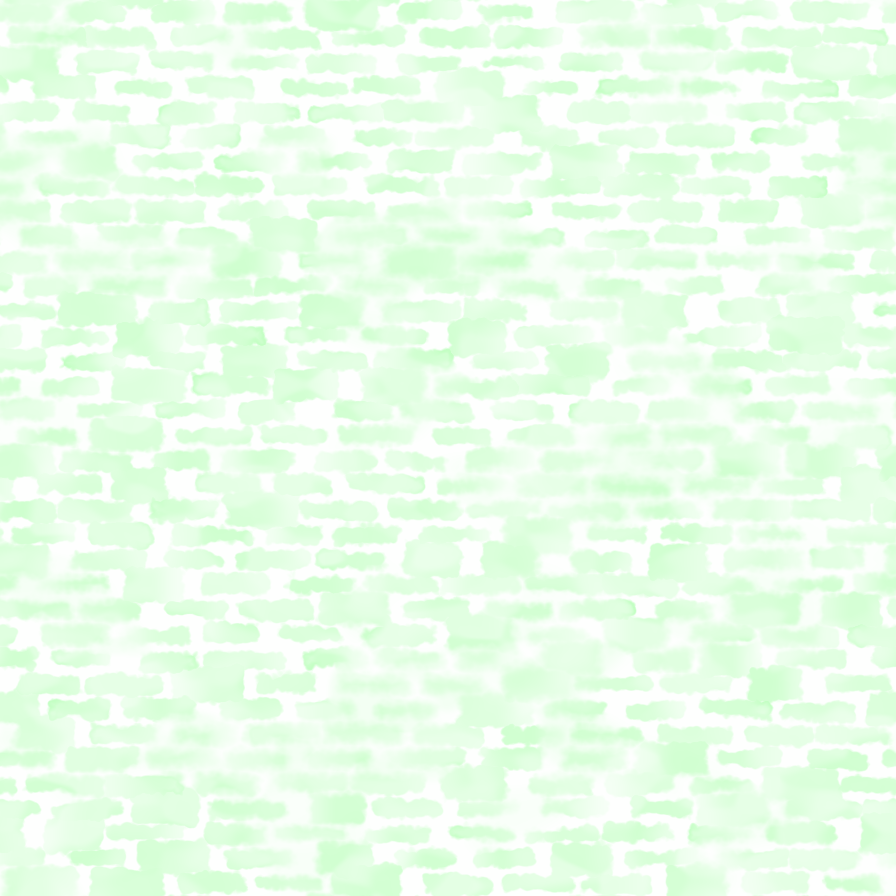
Write a Shadertoy shader that draws this pattern.

```glsl
// Pale green watercolour brick dabs in staggered rows on white paper
#define GRID vec2(11.0, 36.0)
#define PAPER vec3(0.995, 1.0, 0.995)
#define INK vec3(0.815, 1.0, 0.815)
#define HALF_LENGTH vec2(0.34, 0.49)
#define HALF_HEIGHT vec2(0.29, 0.43)
#define TALL_CHANCE 0.13
#define CORNER 0.24
#define RAGGED 0.24
#define SOFTNESS vec2(0.07, 0.34)
#define TONE vec2(0.62, 0.90)
#define BLEED 0.24

vec2 hash2(vec2 p) {
    vec3 a = fract(p.xyx * vec3(0.1031, 0.1030, 0.0973));
    a += dot(a, a.yzx + 33.33);
    return fract((a.xx + a.yz) * a.zy);
}

// Tiling cellular noise: x = nearest distance, y = smoothly blended cell value
vec2 cellNoise(vec2 uv, vec2 count) {
    vec2 p = uv * count;
    vec2 id = floor(p);
    float nearest = 4.0, total = 0.0, weights = 0.0;
    for (int j = -1; j <= 1; j++)
    for (int i = -1; i <= 1; i++) {
        vec2 cell = id + vec2(i, j);
        vec2 wrapped = mod(cell, count);
        vec2 delta = cell + hash2(wrapped + 7.0) - p;
        float d2 = dot(delta, delta);
        float w = exp(-5.0 * d2);
        nearest = min(nearest, d2);
        total += w * hash2(wrapped + 91.0).x;
        weights += w;
    }
    return vec2(sqrt(nearest), total / weights);
}

float roundedBox(vec2 p, vec2 halfSize, float radius) {
    vec2 q = abs(p) - halfSize + radius;
    return length(max(q, 0.0)) + min(max(q.x, q.y), 0.0) - radius;
}

// Ink left by one dab; p is measured from its cell centre in row heights
float dabInk(vec2 p, vec2 id, float cellLength, float rag, float soft) {
    vec2 size = hash2(id + 13.0);
    vec2 shift = hash2(id + 37.0) - 0.5;
    vec2 shade = hash2(id + 59.0);
    vec2 kind = hash2(id + 83.0);

    p -= shift * vec2(0.16 * cellLength, 0.14);
    p.y += (kind.y - 0.5) * 0.08 * p.x;
    vec2 halfSize = vec2(mix(HALF_LENGTH.x, HALF_LENGTH.y, size.x) * cellLength,
                         mix(HALF_HEIGHT.x, HALF_HEIGHT.y, size.y));
    if (kind.x < TALL_CHANCE) halfSize.y = 0.72;

    float d = roundedBox(p, halfSize, CORNER) + rag;
    float along = p.x / halfSize.x * (shade.y < 0.5 ? -1.0 : 1.0);
    float tone = mix(TONE.x, TONE.y, shade.x);

    // One end runs dry, and a few dabs pool darker at the other
    tone *= mix(1.0, mix(0.35, 1.0, kind.y), smoothstep(-0.1, 1.0, along));
    float rim = smoothstep(-0.30, -0.05, d) * smoothstep(0.3, 0.9, -along);
    tone += 0.35 * rim * step(0.86, kind.x);
    return tone * smoothstep(soft, -soft, d);
}

void mainImage(out vec4 fragColor, in vec2 fragCoord) {
    vec2 uv = fragCoord / iResolution.xy;
    float cellLength = GRID.y / GRID.x;

    // Wash patches and scalloped edge noise
    vec2 broad = cellNoise(uv, vec2(11.0, 15.0));
    vec2 patches = cellNoise(uv + 0.37, vec2(25.0, 38.0));
    vec2 scallop = cellNoise(uv, vec2(46.0, 54.0));
    vec2 grain = cellNoise(uv, vec2(112.0, 124.0));
    float rag = RAGGED * (scallop.x - 0.45) + 0.6 * RAGGED * (grain.x - 0.45)
              + 0.25 * (patches.y - 0.5);
    float soft = mix(SOFTNESS.x, SOFTNESS.y, smoothstep(0.45, 0.85, broad.y));

    // Staggered rows of dabs, with overlaps from neighbouring cells
    float ink = 0.0;
    float baseRow = floor(uv.y * GRID.y);
    for (int j = -1; j <= 1; j++) {
        float row = baseRow + float(j);
        float wrappedRow = mod(row, GRID.y);
        float stagger = 0.5 * mod(wrappedRow, 2.0) + 0.4 * hash2(vec2(wrappedRow, 5.0)).x;
        float x = uv.x * GRID.x - stagger;
        for (int i = -1; i <= 1; i++) {
            float column = floor(x) + float(i);
            vec2 local = vec2((x - column - 0.5) * cellLength, uv.y * GRID.y - row - 0.5);
            vec2 id = vec2(mod(column, GRID.x), wrappedRow);
            ink = max(ink, dabInk(local, id, cellLength, rag, soft));
        }
    }

    // Diluted pigment: uneven tone inside dabs, faint bleed into the gaps
    ink *= mix(0.72, 1.12, smoothstep(0.2, 0.7, patches.y));
    ink *= 0.96 + 0.08 * scallop.y;
    float bleed = BLEED * smoothstep(0.5, 0.85, broad.y) * smoothstep(0.3, 0.7, patches.y);
    ink = max(ink, bleed + 0.7 * ink);
    fragColor = vec4(mix(PAPER, INK, min(ink, 1.25)), 1.0);
}
```
